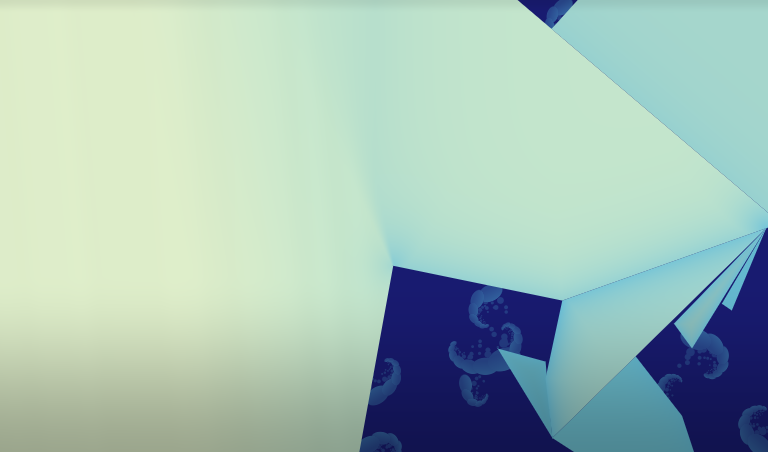
Give the GLSL for this background, as a Shadertoy shader.

```glsl
const vec3 NAVY = vec3(0.095, 0.105, 0.44);
const vec3 CREAM = vec3(0.87, 0.93, 0.79);
const vec3 MINT = vec3(0.77, 0.90, 0.80);
const vec3 AQUA = vec3(0.65, 0.84, 0.80);
const vec3 TEAL = vec3(0.40, 0.70, 0.76);
const vec3 SKY = vec3(0.38, 0.74, 0.86);
const vec3 CURL_BLUE = vec3(0.24, 0.50, 0.70);

// Corners of the folded sheets, in units of the canvas height
const vec2 INNER = vec2(0.870, 0.412);
const vec2 ELBOW = vec2(1.244, 0.335);
const vec2 APEX = vec2(1.695, 0.495);
const vec2 FOOT = vec2(1.222, 0.031);
const vec2 HEEL = vec2(1.207, 0.163);
const vec2 FOLD = vec2(1.410, 0.207);
const vec2 KNEE = vec2(1.509, 0.080);
const vec2 RIDGE_TOP = vec2(1.145, 1.0);
const vec2 RIDGE_END = vec2(1.695, 0.533);
const vec2 NOTCH = vec2(1.222, 0.938);

const float SHADE_START = 0.39;
const float SHADE_DEPTH = 0.31;
const float CREASE_SLOPE = 0.34;
const float STREAK = 0.010;
const int LINKS = 7;
const int SEEDS = 10;
// Curl roots: position, size, heading
const vec4 ROOTS[SEEDS] = vec4[SEEDS](
    vec4(1.115, 0.205, 0.046, 3.5), vec4(1.030, 0.150, 0.026, -1.4),
    vec4(1.085, 0.352, 0.034, 3.6), vec4(0.835, 0.125, 0.034, 0.6),
    vec4(0.815, 0.015, 0.034, 0.5), vec4(1.540, 0.250, 0.043, -0.3),
    vec4(1.680, 0.015, 0.038, 2.4), vec4(1.460, 0.140, 0.020, 1.1),
    vec4(1.140, 0.230, 0.024, 1.3), vec4(1.245, 0.985, 0.030, 3.8));

float hash(float n) { return fract(sin(n * 12.9898) * 43758.5453); }

float noise(float x) {
    float i = floor(x);
    return mix(hash(i), hash(i + 1.0), smoothstep(0.0, 1.0, x - i));
}

// Signed distance to a line, positive on its left
float side(vec2 p, vec2 a, vec2 b) {
    vec2 d = normalize(b - a);
    return d.x * (p.y - a.y) - d.y * (p.x - a.x);
}

float triangle(vec2 p, vec2 a, vec2 b, vec2 c) {
    return min(side(p, a, b), min(side(p, b, c), side(p, c, a)));
}

float cover(float d) { return clamp(d * iResolution.y + 0.5, 0.0, 1.0); }

float glow(float d, float width) { return exp(-max(d, 0.0) / width); }

// Chains of shrinking discs that bend and carry small twigs
float curls(vec2 p) {
    float ink = 0.0;
    for (int s = 0; s < SEEDS; s++) {
        vec2 c = ROOTS[s].xy;
        float size = ROOTS[s].z, heading = ROOTS[s].w;
        float bend = hash(float(s) + 2.0) < 0.5 ? -0.55 : 0.55;
        for (int k = 0; k < LINKS; k++) {
            vec2 dir = vec2(cos(heading), sin(heading));
            vec2 q = p - c;
            vec2 normal = vec2(-dir.y, dir.x);
            float along = dot(q, dir), across = dot(q, normal);
            float disc = size * 0.62 - length(vec2(along * 0.75, across * 1.15));
            float light = 0.6 + 0.4 * clamp(across / size + 0.3, 0.0, 1.0);
            ink = max(ink, cover(disc) * light);
            for (int t = 1; t < 5; t++) {
                float sway = (hash(float(s * 31 + k * 7 + t)) - 0.5) * size;
                vec2 twig = normal * size * (0.45 + 0.28 * float(t)) * sign(bend) + dir * sway;
                ink = max(ink, 0.45 * cover(size * 0.22 / sqrt(float(t)) - length(q - twig)));
            }
            c += dir * size * 0.95;
            heading += bend * (0.6 + 0.8 * hash(float(s * 9 + k)));
            size *= 0.77;
        }
    }
    return ink;
}

void mainImage(out vec4 fragColor, in vec2 fragCoord) {
    vec2 p = fragCoord / iResolution.y;
    vec3 color = mix(NAVY, CURL_BLUE, 0.75 * curls(p));

    // Small leaf and lower fold
    float leaf = triangle(p, vec2(1.101, 0.229), FOOT, vec2(1.207, 0.200));
    color = mix(color, mix(TEAL, SKY, 0.6 * glow(leaf, 0.02)), cover(leaf));
    float hem = min(side(p, vec2(1.542, -0.02), KNEE), side(p, KNEE, FOLD));
    float lower = min(min(hem, side(p, FOOT, vec2(1.27, 0.0))), -side(p, FOOT, APEX));
    color = mix(color, mix(TEAL * 1.08, SKY, 0.6 * glow(hem, 0.03)), cover(lower));

    // Right fins
    float fin = triangle(p, APEX, vec2(1.597, 0.328), vec2(1.619, 0.313));
    color = mix(color, mix(TEAL, SKY, 0.5), cover(fin));
    float wing = triangle(p, APEX, vec2(1.491, 0.284), vec2(1.531, 0.229));
    color = mix(color, mix(AQUA * 0.9, SKY, 0.75 * glow(wing, 0.02)), cover(wing));

    // Middle fold
    float hinge = side(p, APEX, ELBOW);
    float spine = min(side(p, ELBOW, HEEL), side(p, HEEL, FOOT));
    float middle = min(min(hinge, spine), side(p, FOOT, APEX));
    float rim = max(0.65 * glow(hinge, 0.045), 0.85 * glow(spine, 0.035));
    color = mix(color, mix(AQUA, SKY, rim), cover(middle));

    // Upper right sheet and central sheet
    float ridge = side(p, RIDGE_END, RIDGE_TOP);
    float upper = min(-ridge, side(p, vec2(1.278, 1.0), NOTCH));
    color = mix(color, mix(AQUA, SKY, 0.22 * glow(-ridge, 0.08)), cover(upper));
    float base = min(side(p, INNER, ELBOW), side(p, ELBOW, APEX));
    float corner = max(0.6 * glow(length(p - INNER), 0.07), 0.8 * glow(length(p - APEX), 0.07));
    vec3 sheet = mix(MINT, AQUA, 0.45 * glow(abs(p.x - 0.83), 0.15));
    sheet = mix(sheet, SKY, max(0.45 * glow(base, 0.07), corner));
    color = mix(color, sheet, cover(min(base, ridge)));

    // Left sheet, meeting the central one in a soft crease
    float rise = max(p.y - INNER.y, 0.0);
    float crease = INNER.x - CREASE_SLOPE * rise - p.x;
    float edge = side(p, vec2(0.795, 0.0), INNER);
    float softness = 0.003 + 0.16 * rise;
    float leftMask = p.y > INNER.y ? smoothstep(-softness, softness, crease) : cover(edge);
    vec3 wall = mix(CREAM, MINT, smoothstep(0.36, 0.85, p.x + 0.2 * rise));
    wall = mix(wall, SKY, 0.35 * glow(length(p - INNER), 0.04));
    wall += STREAK * (noise(p.x * 24.0 + p.y * 2.0) - 0.5);
    color = mix(color, wall, leftMask);

    // Shade along the bottom and top
    color *= 1.0 - SHADE_DEPTH * smoothstep(SHADE_START, -0.05, p.y);
    color *= 1.0 - 0.07 * smoothstep(0.97, 1.0, p.y);
    fragColor = vec4(color, 1.0);
}
```
